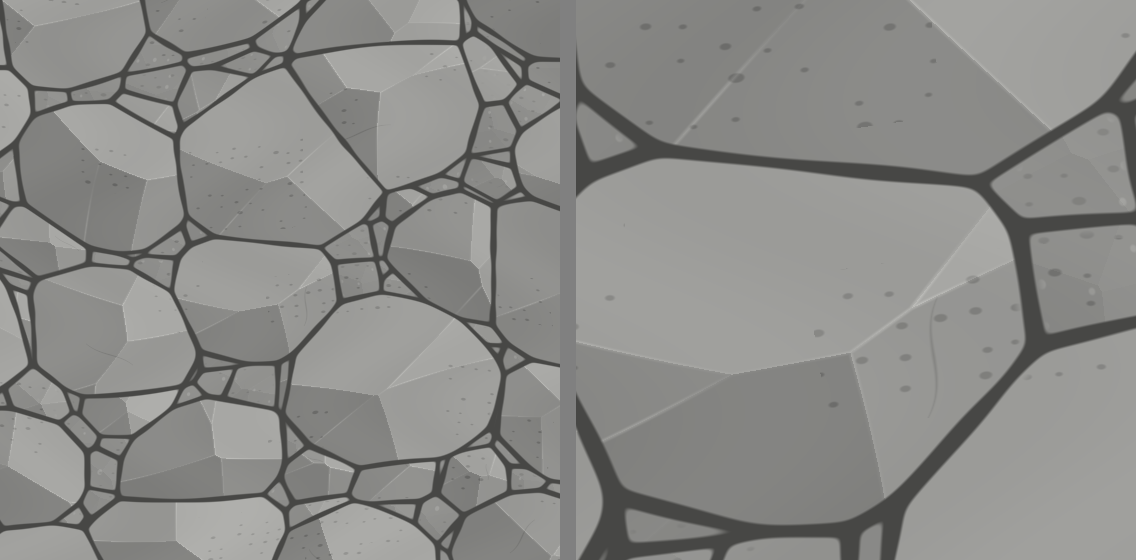
Left: the whole. Right: its middle third, enlarged.
Give the GLSL for this texture, as a WebGL 1 fragment shader.

```glsl
precision highp float;
// Irregular grey stone paving: large faceted boulders with chips packed between.
// A power diagram of three site sizes gives the stones and their joints;
// each stone is the top view of a small convex solid, shaded flat by facet.

uniform vec2 u_resolution;

#define BOULDERS 3.6      // largest stones across the canvas
#define JOINT 0.0043      // half width of the dark joints
#define ROUNDING 0.0019   // softening of stone corners
#define RIDGE 0.0010      // half width of the light facet ridges
#define FACETS 5
#define MID_TONE 0.578
#define RELIEF 0.086      // tone swing between lit and shaded facets
#define LIGHT vec2(0.75, 0.66)
#define JOINT_COLOR vec3(0.280, 0.280, 0.272)
#define STONE_TINT vec3(1.0, 1.0, 0.982)

float hash(vec2 p) {
  vec3 q = fract(p.xyx * vec3(0.1031, 0.1030, 0.0973));
  q += dot(q, q.yzx + 33.33);
  return fract((q.x + q.y) * q.z);
}

vec2 hash2(vec2 p) {
  return vec2(hash(p + 17.3), hash(p + 61.7));
}

// Level 0 = boulders, 1 = medium stones, 2 = chips
float gridSize(int level) {
  return BOULDERS * (level == 0 ? 1.0 : level == 1 ? 1.9 : 3.1);
}

// Site of one grid cell: centre in xy, radius in z
vec3 site(vec2 cell, int level) {
  float n = gridSize(level);
  vec2 seed = cell + 40.0 * float(level) + 11.0;
  vec2 centre = (cell + 0.14 + 0.72 * hash2(seed)) / n;
  float size = hash(seed + 5.1);
  float radius = level == 0 ? mix(0.44, 0.72, size)
               : level == 1 ? mix(0.18, 0.50, size) : 0.25 * size;
  return vec3(centre, radius / n);
}

float power(vec2 p, vec3 s) {
  vec2 d = p - s.xy;
  return dot(d, d) - s.z * s.z;
}

// Sloping plane of one facet: gradient in xy, height offset in z
vec3 facetPlane(int i, vec2 seed) {
  vec2 h = hash2(seed + float(i) * 7.7);
  float angle = 6.2832 * (float(i) + 0.85 * h.x) / float(FACETS);
  return vec3(mix(0.55, 1.3, h.y) * vec2(cos(angle), sin(angle)),
              0.5 * hash(seed + float(i) * 3.9 + 2.0));
}

// Scattered oval spots, at most one per cell
float spots(vec2 p, float n, float seed, float soft) {
  vec2 cell = floor(p * n);
  vec2 h = hash2(cell + seed);
  vec2 d = fract(p * n) - 0.32 - 0.36 * h;
  d = vec2(d.x + 0.4 * d.y, 1.4 * d.y - 0.3 * d.x);
  float radius = mix(0.09, 0.23, h.x * h.y);
  return smoothstep(soft * n, -soft * n, length(d) - radius)
       * step(0.45, hash(cell + seed + 9.0));
}

void main() {
  float canvas = min(u_resolution.x, u_resolution.y);
  vec2 uv = gl_FragCoord.xy / canvas;
  float soft = max(1.0 / canvas, 0.0011);

  // Uneven stretch, so that the stones lean and lengthen
  vec2 p = uv * vec2(0.90, 1.10) + vec2(0.31, 0.17);
  p += 0.022 * sin(p.yx * vec2(7.0, 8.0) + vec2(1.0, 3.4));

  // Stone that owns this point
  vec3 stone = vec3(0.0);
  float nearest = 1e3;
  for (int level = 0; level < 3; level++)
    for (int j = -1; j <= 1; j++)
      for (int i = -1; i <= 1; i++) {
        vec3 s = site(floor(p * gridSize(level)) + vec2(i, j), level);
        float d = power(p, s);
        if (d < nearest) { nearest = d; stone = s; }
      }

  // Rounded distance to its border
  float sum = 1e-9;
  for (int level = 0; level < 3; level++)
    for (int j = -1; j <= 1; j++)
      for (int i = -1; i <= 1; i++) {
        vec3 s = site(floor(p * gridSize(level)) + vec2(i, j), level);
        float gap = length(s.xy - stone.xy);
        if (gap > 1e-4)
          sum += exp(-(power(p, s) - nearest) / (2.0 * gap * ROUNDING));
      }
  float border = -ROUNDING * log(sum);

  // Lowest plane is the visible facet; the runner-up gives the ridge
  vec2 seed = floor(stone.xy * 977.0);
  float size = max(stone.z, 0.03);
  float bigness = smoothstep(0.025, 0.05, stone.z);
  vec2 q = (p - stone.xy) / size - 0.35 * (hash2(seed) - 0.5);
  vec3 facet = vec3(0.0);
  float lowest = 1e3;
  for (int i = 0; i < FACETS; i++) {
    vec3 f = facetPlane(i, seed);
    float h = f.z - dot(f.xy, q);
    if (h < lowest) { lowest = h; facet = f; }
  }
  float ridge = 1e3;
  for (int i = 0; i < FACETS; i++) {
    vec3 f = facetPlane(i, seed);
    float bend = length(f.xy - facet.xy);
    if (bend > 1e-3)
      ridge = min(ridge, (f.z - dot(f.xy, q) - lowest) / bend * size);
  }

  // Flat facet tone with a faint gradient
  float lit = dot(normalize(facet.xy), LIGHT);
  float tone = MID_TONE + RELIEF * lit * mix(0.2, 1.0, bigness);
  tone += 0.03 * (hash(seed + 4.0) - 0.5) - 0.02 * (1.0 - bigness);
  tone += 0.010 * sin(p.x * 23.0 + 2.0 * sin(p.y * 17.0));

  // Ridges, fading along their length
  float fade = 0.6 + 0.4 * sin(p.x * 31.0 + p.y * 27.0 + seed.x);
  float line = smoothstep(RIDGE + soft, RIDGE - soft, ridge);
  tone += 0.085 * line * fade * bigness;

  // Pits in clusters, pale flecks on the chips
  float cluster = step(0.80, hash(floor(p * 11.0) + 3.0));
  float inside = smoothstep(JOINT, JOINT + 0.006, border);
  tone -= 0.09 * inside * max(cluster, 0.6 - 0.6 * bigness) * spots(p, 46.0, 2.0, soft);
  tone += 0.06 * inside * (1.0 - bigness) * spots(p.yx, 38.0, 70.0, soft);

  // One tapered, wavering crack on some of the larger stones
  float turn = 6.2832 * hash(seed + 8.0);
  vec2 along = vec2(cos(turn), sin(turn));
  vec2 c = q - 0.9 * (hash2(seed + 6.0) - 0.5);
  c = vec2(dot(c, along), dot(c, vec2(-along.y, along.x)));
  float crack = abs(c.y - 0.05 * sin(7.0 * c.x)) - 0.022 * (0.3 - abs(c.x));
  tone -= 0.07 * bigness * step(0.45, hash(seed + 12.0)) * step(abs(c.x), 0.3)
        * smoothstep(soft, -soft, crack * size);

  // Joints
  float width = JOINT + 0.0009 * sin(p.x * 37.0 + 3.0 * sin(p.y * 29.0));
  float cover = smoothstep(-soft, soft, border - width);
  gl_FragColor = vec4(mix(JOINT_COLOR, tone * STONE_TINT, cover), 1.0);
}
```
